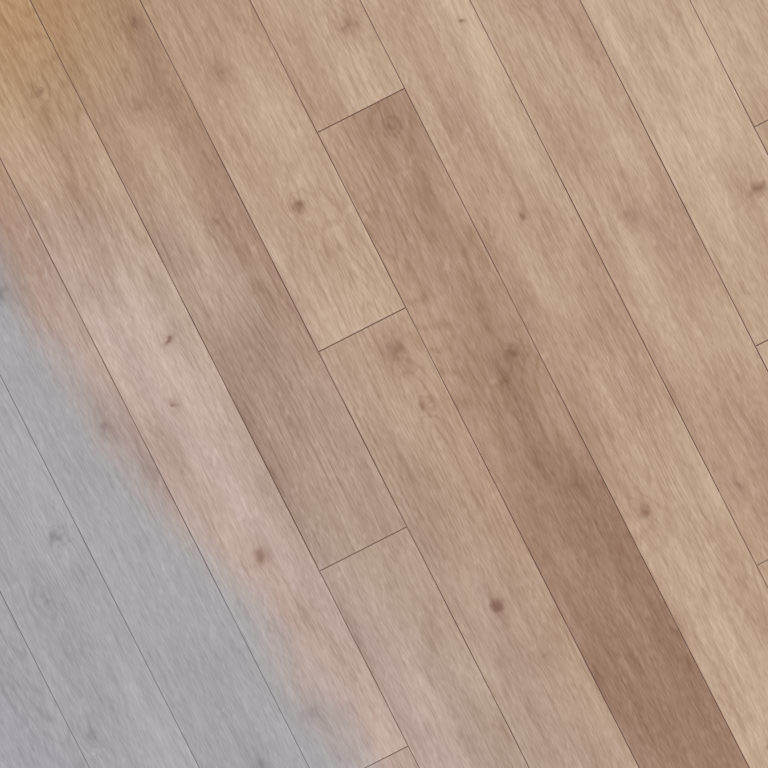
Reproduce this texture procedurally as a WebGL 2 fragment shader.

```glsl
#version 300 es
precision highp float;
// Diagonal oak floor: rows of long planks, each row's end joints stepped by a fifth
// of a plank. Stretched noise makes the grain, hashed cells scatter the knots, and
// a warm-to-cool wash of light crosses the lower left.
uniform vec2 u_resolution;
out vec4 fragColor;

float hash(vec2 p) {
  vec3 h = fract(vec3(p.xyx) * 0.1031);
  h += dot(h, h.yzx + 33.33);
  return fract((h.x + h.y) * h.z);
}

float noise(vec2 p) {
  vec2 cell = floor(p), f = fract(p);
  f = f * f * (3.0 - 2.0 * f);
  return mix(mix(hash(cell), hash(cell + vec2(1, 0)), f.x),
             mix(hash(cell + vec2(0, 1)), hash(cell + vec2(1, 1)), f.x), f.y);
}

float fbm(vec2 p) {
  float sum = 0.0, weight = 0.5;
  for (int i = 0; i < 4; i++) {
    sum += weight * noise(p);
    p = p * 2.03 + 17.3;
    weight *= 0.5;
  }
  return sum / 0.9375;
}

// Knots of one row: x is the dark core, y the wider swirl of grain around it
vec2 knots(vec2 local, float row) {
  const float spacing = 0.17;
  vec2 result = vec2(0.0);
  float cell = floor(local.y / spacing);
  for (float i = -1.0; i <= 1.0; i++) {
    vec2 id = vec2(row + 31.0, cell + i + 57.0);
    vec2 center = vec2(mix(0.02, 0.108, hash(id)), (cell + i + hash(id + 5.7)) * spacing);
    float size = mix(0.004, 0.011, pow(hash(id + 11.3), 2.0));
    float present = step(0.5, hash(id + 23.9));
    vec2 d = (local - center) * vec2(mix(0.6, 1.1, hash(id + 8.2)), 0.8);
    d += 0.007 * (vec2(noise(local * 130.0), noise(local * 130.0 + 40.0)) - 0.5);
    float r2 = dot(d, d) / (size * size);
    result += present * vec2(exp(-r2) * mix(0.3, 1.0, hash(id + 3.1)), exp(-r2 / 9.0));
  }
  return result;
}

// Coverage of a thin line at distance d
float seam(float d, float halfWidth, float pixel) {
  return 1.0 - smoothstep(halfWidth - pixel * 0.5, halfWidth + pixel * 0.8, d);
}

void main() {
  vec2 p = gl_FragCoord.xy / u_resolution;
  p.y = 1.0 - p.y;
  float pixel = 1.0 / min(u_resolution.x, u_resolution.y);

  // Plank layout
  const float plankWidth = 0.1277, plankLength = 1.272;
  float across = dot(p, vec2(0.8919, -0.4522)) - 0.0348;
  float along = dot(p, vec2(0.4522, 0.8919));
  float row = floor(across / plankWidth);
  float x = across - row * plankWidth;
  float joint = 0.8514 - 0.2553 * row;
  float index = floor((along - joint) / plankLength);
  float y = along - joint - index * plankLength;
  float middle = joint + (index + 0.5) * plankLength;
  vec2 seed = vec2(row * 7.31 + 90.0, index * 13.7 + 60.0);

  // Light and dark planks, with soft clouds inside each
  float evenRow = 1.0 - mod(row, 2.0);
  float dark = evenRow * step(abs(middle - 0.55), 0.55);
  dark *= 1.0 - 0.75 * smoothstep(0.42, 0.55, across);
  float cloud = fbm(vec2(x * 19.0, along * 6.0) + seed) - 0.5;
  float tone = 0.70 - 0.28 * dark + 0.12 * (hash(seed) - 0.5) + 0.85 * cloud;
  tone -= 0.34 * dark * smoothstep(0.6, 0.95, along) * step(1.0, row);

  // Grain: long streaks, sparse dark fibers, fine pores and arched growth rings
  vec2 knot = knots(vec2(x, along), row);
  float bend = x + 0.006 * noise(vec2(x * 12.0, along * 6.0) + seed) + 0.004 * knot.y;
  float streak = noise(vec2(bend * 110.0, along * 6.0) + seed) - 0.5;
  float fiber = noise(vec2(bend * 330.0, along * 26.0) + seed) - 0.5;
  float pore = noise(vec2(bend * 560.0, along * 120.0) + seed) - 0.5;
  float scratch = smoothstep(0.66, 0.95, noise(vec2(bend * 240.0, along * 22.0) + seed + 70.0));
  float field = noise(vec2(bend * 19.0, along * 2.4) + seed) * 11.0 + knot.y * 1.5;
  field += 0.35 * noise(vec2(x * 90.0, along * 25.0) + seed);
  float ring = pow(0.5 + 0.5 * cos(6.2832 * field), 4.0);
  float ringMask = smoothstep(0.42, 0.62, noise(vec2(x * 9.0, along * 3.0) + seed + 40.0));
  float fleck = smoothstep(0.8, 0.97, noise(vec2(x * 150.0 + along * 60.0, along * 75.0) + seed));
  float grain = 0.026 * streak + 0.034 * fiber + 0.056 * pore - 0.03 * scratch;
  grain += 0.025 * fleck - 0.032 * ring * ringMask + 0.008;

  // Warm oak, then pink and cool light spreading from the lower left
  vec3 wood = mix(vec3(0.60, 0.477, 0.4), vec3(0.785, 0.684, 0.592), clamp(tone, 0.0, 1.0));
  float edge = 0.81 * (p.x - 0.73 * (p.y - 0.42)) - 0.035;
  edge += 0.08 * (fbm(vec2(across * 9.0, along * 5.0) + 30.0) - 0.5);
  float pink = 1.0 - smoothstep(0.03, 0.42, edge);
  pink *= smoothstep(0.15, 0.5, p.y + 0.3 * p.x);
  float cool = 1.0 - smoothstep(-0.04, 0.06, edge);
  float shade = (tone - 0.62) * 0.13;
  vec3 coolWood = vec3(0.658, 0.648, 0.66) + shade * 0.7;
  coolWood += vec3(-0.01, -0.012, 0.014) * smoothstep(0.6, 1.2, p.y - p.x);
  vec3 color = mix(wood, vec3(0.71, 0.635, 0.592) + shade * 1.4, 0.72 * pink);
  color += vec3(0.0, -0.004, 0.02) * pink * exp(-pow((edge - 0.09) / 0.06, 2.0));
  color = mix(color, coolWood, cool);
  color += vec3(0.014, 0.002, 0.0) * exp(-pow((edge - 0.04) / 0.03, 2.0));
  color = mix(color, vec3(0.67, 0.52, 0.35), 0.6 * exp(-35.0 * dot(p, p)));
  color += grain * mix(vec3(1.0, 1.05, 1.1), vec3(0.8), cool);

  // Knots with a soft brown halo
  vec3 knotColor = mix(vec3(0.44, 0.31, 0.25), vec3(0.45, 0.44, 0.47), cool);
  color = mix(color, knotColor, clamp(0.55 * knot.x + 0.08 * knot.y, 0.0, 0.7));

  // Seams between rows and at plank ends, with a faint pale bevel
  float sideGap = min(x, plankWidth - x);
  float endGap = min(y, plankLength - y);
  float gap = min(sideGap, endGap);
  color += 0.012 * exp(-pow((gap - 0.003) / 0.0015, 2.0));
  float line = max(seam(sideGap, 0.0005, pixel), seam(endGap, 0.0006, pixel));
  float wear = 0.42 + 0.4 * noise(vec2(along * 14.0, row + 20.0));
  color = mix(color, mix(vec3(0.37, 0.28, 0.25), vec3(0.42, 0.41, 0.44), cool), line * wear);

  fragColor = vec4(clamp(color, 0.0, 1.0), 1.0);
}
```
